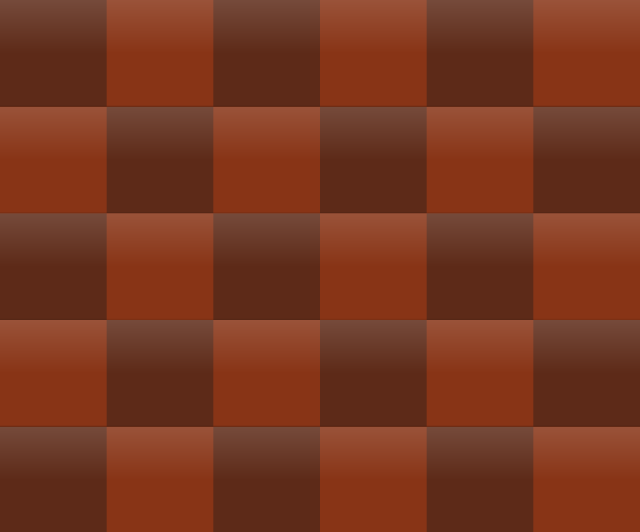
Reproduce this pattern procedurally as a Shadertoy shader.

```glsl
// Checkerboard of dark brown and rust tiles, six across and five down.
// Each tile carries a pale sheen that fades out halfway down and a faint
// shaded lower rim; the checker is a product of two clamped sine waves.

const float PI = 3.14159;

// Antialiased checker: 1 on even tiles, 0 on odd ones
float checker(vec2 p, float pixel) {
    vec2 wave = clamp(sin(PI * p) / (PI * pixel), -0.5, 0.5);
    return 0.5 + 2.0 * wave.x * wave.y;
}

void mainImage(out vec4 fragColor, in vec2 fragCoord) {
    // Tile units, counted from the top left corner
    float pixel = 6.0 / iResolution.x;
    vec2 p = vec2(fragCoord.x, iResolution.y - fragCoord.y) * pixel;
    float down = fract(p.y);

    // Base tile colours
    vec3 rust = vec3(0.533, 0.204, 0.086);
    vec3 brown = vec3(0.365, 0.165, 0.094);
    vec3 color = mix(rust, brown, checker(p, pixel));

    // Sheen over the upper half, with a smoothed top edge
    float sheen = 0.15 * clamp(1.0 - 2.0 * down, 0.0, 1.0);
    sheen *= clamp(down / pixel + 0.5, 0.0, 1.0);
    color = mix(color, vec3(1.0), sheen);

    // Thin shaded rim along the bottom of the tile
    float rim = clamp((down - 0.988) / pixel + 0.5, 0.0, 1.0);
    color *= 1.0 - 0.08 * rim;

    fragColor = vec4(color, 1.0);
}
```
